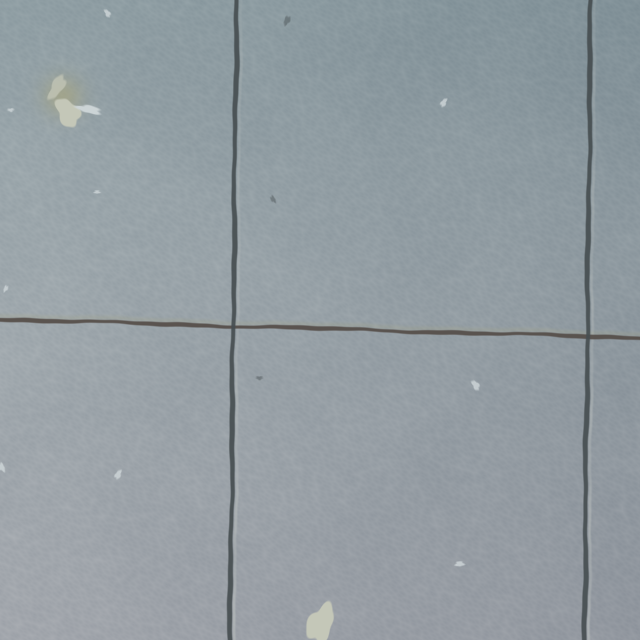
Write a Shadertoy shader that draws this texture.

```glsl
// Blue-grey floor tiles with thin wavering joints, paint flakes and fine grain.

const float TILE = 0.5535;
const vec3 TILE_DARK   = vec3(0.515, 0.555, 0.585);
const vec3 TILE_LIGHT  = vec3(0.630, 0.660, 0.678);
const vec3 JOINT_GREY  = vec3(0.275, 0.305, 0.315);
const vec3 JOINT_BROWN = vec3(0.330, 0.300, 0.280);
const vec3 EDGE_LIGHT  = vec3(0.720, 0.740, 0.735);
const vec3 FLAKE_CREAM = vec3(0.770, 0.780, 0.720);
const vec3 FLAKE_WHITE = vec3(0.800, 0.830, 0.840);
const vec3 STAIN       = vec3(0.660, 0.650, 0.500);

vec2 hash2(vec2 p) {
    return fract(sin(vec2(dot(p, vec2(127.1, 311.7)), dot(p, vec2(269.5, 183.3)))) * 43758.5);
}

// Distance to the nearest scattered cell point
float cellular(vec2 p) {
    vec2 cell = floor(p), f = fract(p);
    float nearest = 2.0;
    for (int y = -1; y <= 1; y++)
        for (int x = -1; x <= 1; x++) {
            vec2 o = vec2(x, y);
            nearest = min(nearest, length(o + hash2(cell + o) - f));
        }
    return nearest;
}

// Broad soft blotches from layered sines, about -1 to 1
float mottle(vec2 p) {
    float sum = 0.0, amp = 0.5;
    for (int i = 0; i < 4; i++) {
        sum += amp * sin(p.x + 1.7 * sin(p.y)) * cos(p.y - 1.3 * sin(p.x));
        p = mat2(1.6, 1.2, -1.2, 1.6) * p + 2.3;
        amp *= 0.6;
    }
    return sum;
}

// Small waver of a joint along its length
float waver(float t, float seed) {
    return 0.0010 * sin(t * 19.0 + seed) + 0.0007 * sin(t * 47.0 + seed * 2.3)
         + 0.0003 * sin(t * 131.0 + seed * 4.1);
}

// Signed distance to the nearest of evenly spaced lines
float lineOffset(float x) {
    return x - TILE * floor(x / TILE + 0.5);
}

float band(float d, float halfWidth, float soft) {
    return 1.0 - smoothstep(halfWidth - soft, halfWidth + soft, abs(d));
}

// Coverage of a ragged, turned ellipse
float flake(vec2 p, vec2 size, float angle, float seed, float soft) {
    float c = cos(angle), s = sin(angle);
    vec2 q = mat2(c, -s, s, c) * p / size;
    float a = atan(q.y, q.x);
    float r = length(q) + 0.14 * sin(3.0 * a + seed) + 0.09 * sin(5.0 * a + 2.0 * seed);
    return 1.0 - smoothstep(-soft, soft, (r - 1.0) * min(size.x, size.y));
}

// Tile surface: slow shading, blotches and fine grain
vec3 surface(vec2 uv) {
    float shade = 0.97 - 0.55 * uv.x - 0.35 * smoothstep(0.55, 1.0, uv.y);
    shade += 0.12 * mottle(uv * 9.0);
    shade += 0.30 * (cellular(uv * vec2(120.0, 150.0) + uv.yx * 40.0) - 0.45);
    shade += 0.16 * (cellular(uv * 48.0) - 0.45);
    vec3 tint = mix(vec3(0.008, -0.006, 0.0), vec3(-0.016, 0.008, 0.006), uv.y);
    return mix(TILE_DARK, TILE_LIGHT, shade) + tint;
}

void mainImage(out vec4 fragColor, in vec2 fragCoord) {
    vec2 uv = fragCoord / iResolution.xy;
    float soft = max(0.0014, 1.0 / iResolution.y);
    vec3 color = surface(uv);

    // Slightly leaning joints
    float column = floor((uv.x - 0.36) / TILE + 0.5);
    float dx = lineOffset(uv.x - 0.3595 - 0.0100 * uv.y + waver(uv.y, column * 2.7));
    float dy = lineOffset(uv.y - 0.5010 + 0.0290 * uv.x + waver(uv.x, 1.4));

    // Worn pale rims, then the dark grooves
    float rimWear = mix(0.65, 0.25, uv.y) * (0.8 + 0.2 * sin(uv.y * 37.0 + column));
    color = mix(color, EDGE_LIGHT, rimWear * band(dx - 0.0070, 0.0020, 0.0020));
    color = mix(color, STAIN, 0.22 * band(dy - 0.0060, 0.0030, 0.0040));
    color = mix(color, JOINT_BROWN, 0.92 * band(dy, 0.0030 + 0.0006 * sin(uv.x * 29.0), soft));
    color = mix(color, JOINT_GREY, 0.92 * band(dx, 0.0036 + 0.0005 * sin(uv.y * 23.0), soft));

    // Scattered specks, every fourth one dark
    for (int i = 0; i < 12; i++) {
        float n = float(i);
        vec2 at = fract(vec2(0.26, 0.70) + n * vec2(0.7549, 0.5698));
        at.x = pow(at.x, 1.4);
        bool dark = i % 4 == 3;
        vec2 size = (0.0030 + 0.0030 * hash2(vec2(n, 3.0)).x) * vec2(1.4, 0.8);
        float cover = flake(uv - at, size, n * 2.1, n, soft);
        color = mix(color, dark ? JOINT_GREY : FLAKE_WHITE, cover * (dark ? 0.45 : 0.85));
    }

    // Stained cluster of peeled paint and one lone flake
    vec2 cluster = uv - vec2(0.098, 0.850);
    color = mix(color, STAIN, 0.65 * exp(-dot(cluster, cluster) * 1100.0));
    color = mix(color, FLAKE_CREAM, 0.75 * flake(cluster - vec2(-0.009, 0.014), vec2(0.021, 0.009), 1.05, 2.0, soft));
    color = mix(color, FLAKE_CREAM, flake(cluster - vec2(0.008, -0.026), vec2(0.024, 0.016), 2.1, 4.0, soft));
    color = mix(color, FLAKE_WHITE, flake(cluster - vec2(0.041, -0.021), vec2(0.019, 0.006), -0.2, 1.0, soft));
    color = mix(color, FLAKE_CREAM, flake(uv - vec2(0.501, 0.026), vec2(0.031, 0.019), 1.15, 5.0, soft));

    fragColor = vec4(color, 1.0);
}
```
